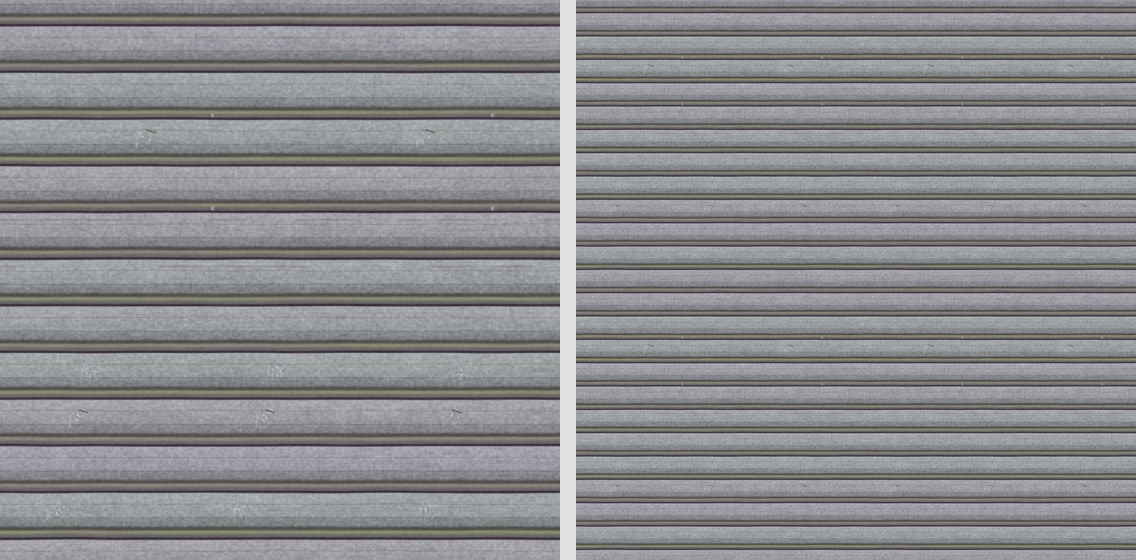
Left: one tile. Right: repeated 2 by 2.
Write a WebGL 2 fragment shader that draws this texture.

```glsl
#version 300 es
precision highp float;

uniform vec2 u_resolution;
out vec4 fragColor;

const float SLATS = 12.0;
const float TOP_OFFSET = 0.54;
const vec3 FACE_LIGHT = vec3(0.655, 0.658, 0.675);
const vec3 FACE_MID = vec3(0.585, 0.595, 0.612);
const vec3 FACE_LOW = vec3(0.505, 0.510, 0.525);
const vec3 SHADE = vec3(0.325, 0.315, 0.305);
const vec3 LIP = vec3(0.540, 0.530, 0.510);
const vec3 LIP_LOW = vec3(0.420, 0.410, 0.405);
const vec3 GAP = vec3(0.230, 0.190, 0.240);
const vec3 RUST = vec3(0.450, 0.390, 0.390);
const vec3 SCUFF = vec3(0.800, 0.800, 0.820);

float hash(vec2 p, float seed) {
    uvec3 v = uvec3(ivec3(vec3(p, seed))) * uvec3(1597u, 3813u, 7919u);
    uint n = (v.x ^ v.y ^ v.z) * 747796405u;
    n = ((n >> 15u) ^ n) * 277803737u;
    return float((n >> 16u) ^ (n & 65535u)) / 65535.0;
}

float gradientDot(vec2 cell, vec2 offset, vec2 cells, float seed) {
    float angle = 6.28318 * hash(mod(cell, cells), seed);
    return dot(vec2(cos(angle), sin(angle)), offset);
}

// Gradient noise that wraps over the unit square
float wrapNoise(vec2 uv, vec2 cells, float seed) {
    vec2 p = uv * cells, i = floor(p), f = p - i;
    vec2 s = f * f * f * (f * (f * 6.0 - 15.0) + 10.0);
    vec2 e = vec2(1.0, 0.0);
    float low = mix(gradientDot(i, f, cells, seed),
                    gradientDot(i + e.xy, f - e.xy, cells, seed), s.x);
    float high = mix(gradientDot(i + e.yx, f - e.yx, cells, seed),
                     gradientDot(i + e.xx, f - e.xx, cells, seed), s.x);
    return mix(low, high, s.y);
}

float edge(float t, float at, float blur) {
    return smoothstep(at - blur, at + blur, t);
}

float line(float dist, float halfWidth, float blur) {
    return 1.0 - edge(abs(dist), halfWidth, blur);
}

float segment(vec2 p, vec2 a, vec2 b) {
    vec2 ab = b - a;
    return length(p - a - ab * clamp(dot(p - a, ab) / dot(ab, ab), 0.0, 1.0));
}

// Signed distance along x to the nearest of count evenly spaced marks
float markOffset(float x, float start, float count) {
    return (fract((x - start) * count + 0.5) - 0.5) / count;
}

// Folded cross section: t runs down one slat from gap to gap
vec3 slatProfile(float t, float blur, vec3 lipTint) {
    vec3 color = mix(FACE_LIGHT, FACE_LIGHT * 0.96, t / 0.27);
    color = mix(color, mix(FACE_LIGHT * 0.97, FACE_MID, (t - 0.27) / 0.28), edge(t, 0.27, blur));
    color = mix(color, mix(FACE_LOW * 1.08, FACE_LOW * 0.98, (t - 0.55) / 0.19), edge(t, 0.55, blur));
    color *= 1.0 - 0.09 * line(t - 0.265, 0.012, blur) - 0.10 * line(t - 0.55, 0.012, blur);
    color = mix(color, SHADE, edge(t, 0.745, 0.025 + blur));
    vec3 lip = mix(LIP * lipTint, LIP_LOW, edge(t, 0.90, 0.04));
    color = mix(color, lip, edge(t, 0.825, 0.020 + blur));
    return mix(color, GAP, line(min(t, 1.0 - t), 0.026, 0.010 + blur));
}

void main() {
    vec2 uv = gl_FragCoord.xy / u_resolution;
    float pixel = 1.0 / u_resolution.y;
    float wobble = 0.012 * wrapNoise(uv, vec2(9.0, 12.0), 1.0);
    float row = (1.0 - uv.y) * SLATS - TOP_OFFSET + wobble;
    float id = mod(floor(row), SLATS);
    float t = fract(row);
    float blur = 0.5 * pixel * SLATS;

    // Each slat has its own tone; the lip is yellowed in stretches
    float tone = hash(vec2(id, 3.0), 2.0);
    float moss = clamp(tone + 1.2 * wrapNoise(uv, vec2(5.0, 12.0), 3.0), 0.0, 1.0);
    vec3 lipTint = mix(vec3(1.0, 0.98, 0.98), vec3(1.02, 1.04, 0.90), moss);
    vec3 color = slatProfile(t, blur, lipTint);
    color *= mix(vec3(1.00, 0.985, 1.01), vec3(0.985, 1.005, 0.985), tone);

    // Galvanised mottling, fine to coarse
    float face = edge(t, 0.04, 0.02) * (1.0 - edge(t, 0.76, 0.03));
    float grain = 0.065 * wrapNoise(uv, vec2(210.0, 230.0), 4.0)
                + 0.060 * wrapNoise(uv, vec2(110.0, 128.0), 5.0)
                + 0.035 * wrapNoise(uv, vec2(32.0, 48.0), 6.0)
                + 0.025 * wrapNoise(uv, vec2(6.0, 24.0), 7.0);
    color += grain * mix(0.35, 1.0, face);
    color += 0.025 * wrapNoise(uv, vec2(14.0, 240.0), 8.0);

    // Thin rust streaks on the middle slats
    float rusty = float(id == 4.0 || id == 5.0);
    float broken = edge(wrapNoise(uv, vec2(12.0, 12.0), 9.0), 0.0, 0.22);
    color = mix(color, RUST, 0.5 * rusty * broken * line(t - 0.17, 0.012, 0.015 + blur));

    // White scuffs, with a dark nick on some slats
    float nicked = float(mod(id, 6.0) == 2.0);
    float scuffed = max(nicked, float(id > 5.0 && mod(id, 3.0) == 1.0));
    float count = id == 2.0 ? 2.0 : 3.0;
    vec2 mark = vec2(markOffset(uv.x, 0.3 - 0.02 * id, count), (0.4 - t) / SLATS);
    vec2 spot = mark * vec2(65.0, 75.0);
    float spread = exp(-dot(spot, spot));
    float flecks = edge(wrapNoise(uv, vec2(190.0, 150.0), 10.0), 0.22, 0.16);
    float scratch = line(segment(mark, vec2(-0.016, -0.018), vec2(-0.014, 0.004)), 0.001, 0.001 + pixel);
    color = mix(color, SCUFF, scuffed * face * min(0.75 * spread * flecks + 0.35 * scratch, 1.0));
    float nick = segment(mark, vec2(0.001, 0.013), vec2(0.016, 0.008));
    color = mix(color, SHADE, 0.8 * nicked * line(nick, 0.0011, 0.5 * pixel + 0.0006));

    // Small bright chips on the lips of two upper slats
    vec2 chip = vec2(markOffset(uv.x, 0.38, 2.0), (0.93 - t) / SLATS);
    float chipped = float(id == 1.0 || id == 3.0);
    color = mix(color, SCUFF, 0.7 * chipped * line(length(chip), 0.003, 0.001 + pixel));
    color = mix(color, GAP, 0.8 * chipped * line(length(chip - vec2(0.002, 0.0)), 0.001, pixel));

    fragColor = vec4(clamp(color, 0.0, 1.0), 1.0);
}
```
